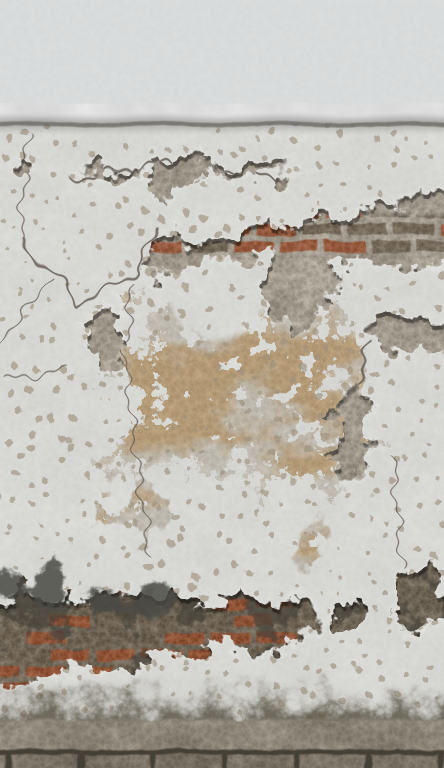
Give the GLSL for this texture, as a WebGL 1 fragment shader.

```glsl
precision highp float;
// Weathered white plaster wall with peeling patches, bare brick, cracks and a stone kerb.
uniform vec2 u_resolution;

vec2 hash2(vec2 p) {
  return fract(sin(vec2(dot(p, vec2(127.1, 311.7)), dot(p, vec2(269.5, 183.3)))) * 43758.5);
}
// Distance to the nearest scattered point
float cell(vec2 p) {
  vec2 i = floor(p), f = fract(p);
  float d = 2.;
  for (int k = 0; k < 9; k++) {
    vec2 g = vec2(mod(float(k), 3.), floor(float(k) / 3.)) - 1.;
    d = min(d, length(g + hash2(i + g) - f));
  }
  return d;
}
// Layered cellular noise, centred near zero
float rough(vec2 p) {
  float sum = 0., amp = .5;
  for (int i = 0; i < 4; i++) {
    sum += amp * cell(p);
    p = mat2(1.6, 1.2, -1.2, 1.6) * p + 3.7;
    amp *= .55;
  }
  return (sum - .46) * 4.;
}
// Positive inside an ellipse
float blob(vec2 p, float x, float y, float rx, float ry) {
  return (1. - length((p - vec2(x, y)) / vec2(rx, ry))) * min(rx, ry);
}
float seg(vec2 p, float ax, float ay, float bx, float by) {
  vec2 a = vec2(ax, ay), d = vec2(bx, by) - a;
  return length(p - a - d * clamp(dot(p - a, d) / dot(d, d), 0., 1.));
}
// Positive where the plaster has fallen off
float hole(vec2 p) {
  vec2 w = p + .13 * vec2(rough(p * 2.6), rough(p * 2.6 + 7.));
  float strip = mix(.12, .27, smoothstep(2.6, 3.4, w.x)) - abs(w.y - 2.5 + .06 * (w.x - 1.5));
  float d = min(strip, w.x - 1.45);
  d = max(d, blob(w, 1.78, 1.8, .24, .26));
  d = max(d, blob(w, 2.45, 1.72, .4, .08));
  d = max(d, blob(w, 1.1, 1.7, .32, .06));
  d = max(d, blob(w, .18, 1.63, .14, .08));
  d = max(d, blob(w, 4.35, 2., .4, .16));
  d = max(d, blob(w, 1.65, 2.62, .26, .13));
  d = max(d, blob(w, 2.95, 2.85, .36, .4));
  d = max(d, blob(w, 4.1, 3.3, .42, .15));
  d = max(d, blob(w, 3.5, 4.3, .17, .48));
  d = max(d, blob(w, 1.05, 3.35, .22, .27));
  d = min(d, -blob(w, 2.26, 2.07, .64, .34)); // hanging flap
  d = max(d, min(min(w.y - 5.95, 6.86 - .18 * w.x - w.y), 1.98 - w.x));
  d = max(d, blob(w, 2.52, 6.2, .66, .27));
  d = max(d, blob(w, 4.2, 5.97, .28, .31));
  return max(d, blob(w, 3.46, 6.16, .14, .14));
}
float cracks(vec2 p) {
  p += .035 * (sin(p.yx * 13.) + .6 * sin(p.yx * 31.));
  float d = min(seg(p, .2, 2.4, .8, 3.04), seg(p, .8, 3.04, 1.36, 2.7));
  d = min(d, min(seg(p, 1.36, 2.7, 1.56, 2.3), seg(p, 3.7, 3.4, 3.52, 4.)));
  d = min(d, min(seg(p, .65, 1.8, 1.7, 1.62), seg(p, 1.7, 1.62, 2.8, 1.78)));
  float fine = min(seg(p, .28, 1.3, .2, 2.4), seg(p, .48, 2.8, 0., 3.45));
  fine = min(fine, min(seg(p, 0., 3.8, .65, 3.7), seg(p, 1.32, 2.8, 1.25, 3.6)));
  fine = min(fine, min(seg(p, 1.25, 3.6, 1.5, 5.6), seg(p, 3.93, 4.6, 4.02, 5.7)));
  return min(d, fine + .006);
}
void main() {
  // Canvas height is 7.68 units, y runs downward from the top
  vec2 p = vec2(gl_FragCoord.x, u_resolution.y - gl_FragCoord.y) * 7.68 / u_resolution.y;
  float aa = 11. / u_resolution.y;
  float n = rough(p * 2.2 + 3.), grain = rough(p * 13.), broad = rough(p * vec2(1.1, 1.7) + 9.);
  vec3 col = vec3(.845, .845, .832) + .012 * (grain + broad);

  // Worn ochre wash with white flakes left on it
  vec2 box = abs(p - vec2(2.43, 3.87)) - vec2(1.15, .92);
  float wash = .38 * n + .12 * grain - max(box.x, box.y);
  wash = max(wash, blob(p, 1.4, 5.05, .42, .4) + .25 * n - .08);
  wash = max(wash, blob(p, 3.1, 5.5, .2, .3) + .15 * n);
  wash = min(wash, .04 * n - blob(p, 2.18, 2.93, .44, .4));
  float ochre = max(blob(p, 1.75, 4., .75, .75), blob(p, 3.1, 3.85, .65, .75));
  ochre = max(ochre, blob(p, 3.1, 5.5, .3, .35));
  vec3 bare = mix(vec3(.75, .73, .69), vec3(.7, .585, .43), .85 * smoothstep(-.4, .45, ochre + .6 * broad));
  float flake = rough(p * 3. + 21.) - .42 + .4 * (1. - smoothstep(3., 3.7, p.y));
  col = mix(col, bare + .04 * grain, smoothstep(0., .09, wash) * (1. - smoothstep(0., .12, flake)));

  // Scattered chips
  float density = .09 + .06 * sin(p.x * 2.1 + 1.) * sin(p.y * 1.9);
  float chip = 1. - smoothstep(0., .06, cell(p * 4.5 + .12 * n) - density + .05 * grain);
  col = mix(col, vec3(.62, .57, .49), .65 * chip);

  // Fallen plaster showing mortar, brick and moss
  float h = hole(p), above = hole(p - vec2(.01, .045)), open = smoothstep(-aa, aa, h), lower = step(5.5, p.y);
  vec3 under = mix(vec3(.64, .61, .56), vec3(.47, .43, .37), lower) + .07 * grain + .05 * n;
  vec2 b = (p + .02 * n) / vec2(.46, .17);
  b.x += .5 * mod(floor(b.y), 2.);
  vec2 edge = .5 - abs(fract(b) - .5);
  float brick = smoothstep(.04, .1, edge.x) * smoothstep(.1, .24, edge.y);
  brick *= smoothstep(2.1, 2.2, p.y) * (1. - smoothstep(2.5, 2.6, p.y)) + lower * step(p.x, 3.);
  vec3 clay = mix(vec3(.43, .38, .32), vec3(.59, .32, .2), step(.52, hash2(floor(b)).x));
  under = mix(under, clay + .07 * grain, .85 * brick);
  float moss = lower * smoothstep(.15, .65, n + .6 - 1.1 * abs(p.y - 6.05));
  under = mix(under, vec3(.26, .25, .22), .7 * moss);
  under *= .55 + .45 * smoothstep(-.03, .02, above);
  col = mix(col + .03 * smoothstep(-.06, 0., h), under, open);
  float mould = max(blob(p, .52, 5.82, .16, .24), blob(p, 1.56, 6.04, .2, .22));
  mould = max(mould, max(blob(p, 1.02, 6.04, .22, .14), blob(p, .08, 5.85, .16, .11)));
  col = mix(col, vec3(.29, .29, .27), .85 * smoothstep(-.02, .06, mould + .1 * n + .02 * grain));
  float crack = 1. - smoothstep(.003, .007 + aa, cracks(p));
  col = mix(col, vec3(.34, .31, .27), .75 * crack * (1. - open));

  // Upper band and projecting ledge
  float y = p.y + .012 * sin(p.x * 5.) + .008 * n;
  vec3 band = vec3(.85, .86, .86) + .008 * grain;
  band = mix(band, vec3(.87) + .025 * n - .22 * smoothstep(1.12, 1.25, y), smoothstep(1.02, 1.05, y));
  col = mix(band, col * (.84 + .16 * smoothstep(1.24, 1.36, p.y)), smoothstep(1.22, 1.25, p.y));
  col = mix(col, vec3(.43, .42, .4), .8 - .8 * smoothstep(.008, .02 + aa, abs(y - 1.245)));

  // Damp grime, kerb and its stones
  float grime = smoothstep(6.75, 7.2, p.y + .14 * n + .05 * grain), stones = step(7.52, p.y);
  col = mix(col, vec3(.36, .34, .28), .85 * grime * grime);
  vec3 kerb = vec3(.56, .53, .475) + .05 * (grain + broad) - .07 * stones;
  float joint = abs(fract(p.x / .72 + .38) - .5) * .72 + .02 * n;
  float gap = min(abs(p.y - 7.52 + .015 * n), joint + 1. - stones);
  kerb = mix(vec3(.27, .25, .21), kerb, smoothstep(.01, .04, gap));
  gl_FragColor = vec4(mix(col, kerb, smoothstep(7.17, 7.22, p.y + .02 * n)), 1.);
}
```
